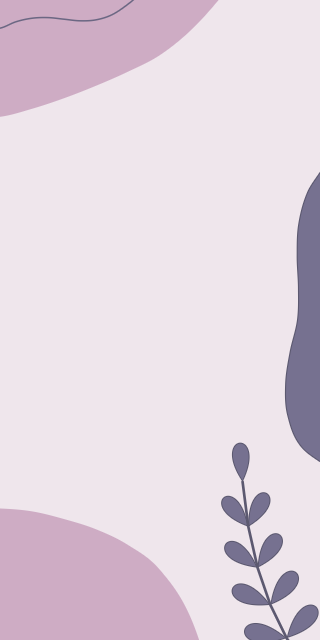
Write a Shadertoy shader that draws this background.

```glsl
// Soft abstract background: smooth mauve and slate blobs, a wavy line and a leafy sprig.

// Canvas units: height is 2, origin at the lower left.
const vec3 PAPER = vec3(0.938, 0.902, 0.927);
const vec3 MAUVE = vec3(0.806, 0.674, 0.768);
const vec3 SLATE = vec3(0.463, 0.443, 0.563);
const vec3 INK = vec3(0.36, 0.35, 0.44);

const float LINE_RADIUS = 0.0024;
const float STEM_RADIUS = 0.0042;
const float RIM_WIDTH = 0.0035;
const float LEAF_FULLNESS = 0.58;
const float LEAF_LENGTH = 0.12;
const float LEAF_GROWTH = 0.005;
const int LEAF_PAIRS = 5;

// Evenly spaced knots of each outline
const int KNOTS = 11;
const float TOP_DEPTH[KNOTS] = float[KNOTS](
    0.365, 0.340, 0.307, 0.268, 0.224, 0.172, 0.091, -0.021, -0.16, -0.34, -0.54);
const float BOTTOM_HEIGHT[KNOTS] = float[KNOTS](
    0.411, 0.402, 0.378, 0.346, 0.297, 0.219, 0.060, -0.26, -0.6, -1.0, -1.4);
const float RIGHT_EDGE[KNOTS] = float[KNOTS](
    1.068, 0.943, 0.898, 0.891, 0.905, 0.928, 0.931, 0.927, 0.932, 0.960, 1.018);
const float WAVE_DEPTH[KNOTS] = float[KNOTS](
    0.088, 0.068, 0.057, 0.055, 0.060, 0.065, 0.062, 0.046, 0.013, -0.03, -0.08);

// Catmull-Rom spline, one knot per unit of x
float spline(float x, float knots[KNOTS]) {
    x = clamp(x, 0.0, float(KNOTS - 1));
    int i = min(int(x), KNOTS - 2);
    float t = x - float(i);
    float a = knots[max(i - 1, 0)];
    float b = knots[i];
    float c = knots[i + 1];
    float d = knots[min(i + 2, KNOTS - 1)];
    return b + 0.5 * t * (c - a + t * (2.0 * a - 5.0 * b + 4.0 * c - d
        + t * (3.0 * (b - c) + d - a)));
}

// Approximate signed distance to a spline; negative below the curve
float curveDistance(float along, float across, float spacing, float knots[KNOTS]) {
    float x = along / spacing;
    float slope = (spline(x + 0.02, knots) - spline(x - 0.02, knots)) / (0.04 * spacing);
    return (across - spline(x, knots)) / sqrt(1.0 + slope * slope);
}

float segmentDistance(vec2 p, vec2 a, vec2 b) {
    vec2 ab = b - a;
    return length(p - a - ab * clamp(dot(p - a, ab) / dot(ab, ab), 0.0, 1.0));
}

// Teardrop with a pointed base; the angle leans clockwise from straight up
float leafDistance(vec2 p, vec2 base, float angle, float size) {
    vec2 axis = vec2(sin(angle), cos(angle));
    vec2 q = (p - base) / size;
    float t = dot(q, axis);
    float side = dot(q, vec2(axis.y, -axis.x));
    float k = LEAF_FULLNESS * LEAF_FULLNESS;
    float field = side * side - k * t * t * (1.0 - t);
    vec2 gradient = vec2(2.0 * side, k * t * (3.0 * t - 2.0));
    return size * max(field / max(length(gradient), 0.001), -t);
}

// Points where leaves meet the curved stem
vec2 stemJoint(float j) {
    return vec2(0.776, 0.354) + j * vec2(0.0234, -0.134) + j * j * vec2(0.0055, 0.006);
}

float coverage(float d) {
    return clamp(0.5 - d * iResolution.y / 2.0, 0.0, 1.0);
}

void mainImage(out vec4 fragColor, in vec2 fragCoord) {
    vec2 p = 2.0 * fragCoord / iResolution.y;
    float depth = 2.0 - p.y;
    vec3 color = PAPER;

    // Corner blobs and the wavy line
    float topBlob = curveDistance(p.x, depth, 0.1, TOP_DEPTH);
    float bottomBlob = curveDistance(p.x, p.y, 0.1, BOTTOM_HEIGHT);
    color = mix(color, MAUVE, coverage(min(topBlob, bottomBlob)));
    float wave = abs(curveDistance(p.x, depth, 0.05, WAVE_DEPTH)) - LINE_RADIUS;
    color = mix(color, mix(SLATE, INK, 0.4), coverage(wave));

    // Side blob with a thin dark rim
    float sideBlob = -curveDistance(p.y - 0.5, p.x, 0.1, RIGHT_EDGE);
    color = mix(color, INK, coverage(sideBlob));
    color = mix(color, SLATE, coverage(sideBlob + RIM_WIDTH));

    // Sprig: one end leaf, then pairs that open wider down the stem
    float leaves = leafDistance(p, stemJoint(-1.0), -0.07, 0.123);
    float stem = 1.0;
    for (int i = 0; i < LEAF_PAIRS; i++) {
        float j = float(i);
        vec2 joint = stemJoint(j);
        float size = LEAF_LENGTH + LEAF_GROWTH * j;
        leaves = min(leaves, leafDistance(p, joint, -0.70 - 0.23 * j, size));
        leaves = min(leaves, leafDistance(p, joint, 0.50 + 0.085 * j, size));
        stem = min(stem, segmentDistance(p, stemJoint(j - 1.0), joint));
    }
    color = mix(color, INK, coverage(leaves));
    color = mix(color, SLATE, coverage(leaves + RIM_WIDTH));
    color = mix(color, INK, coverage(stem - STEM_RADIUS));

    fragColor = vec4(color, 1.0);
}
```
